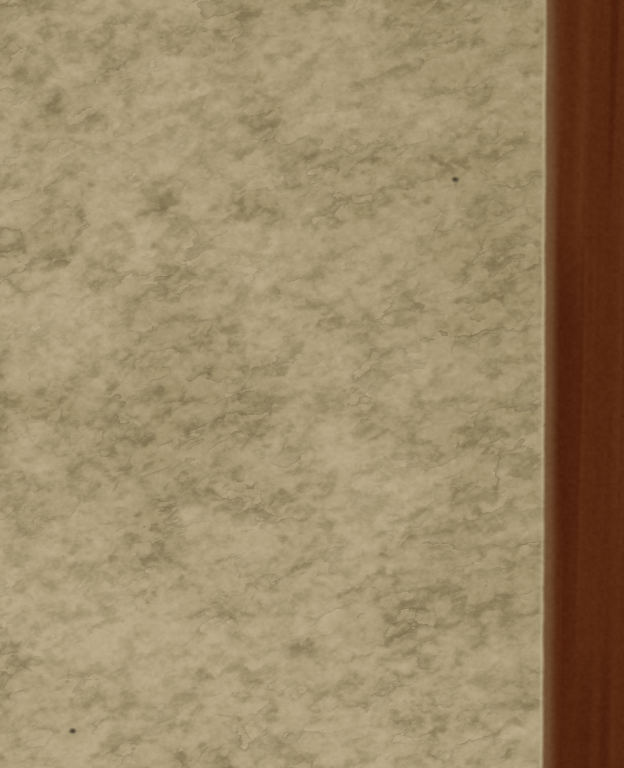
This texture is drawn by a WebGL 1 fragment shader. Its source:

```glsl
precision highp float;
// Mottled fibrous paper beside a strip of dark reddish wood.
uniform vec2 u_resolution;

const vec3 PAPER_DARK = vec3(0.45, 0.40, 0.28);
const vec3 PAPER_MID = vec3(0.645, 0.585, 0.445);
const vec3 PAPER_LIGHT = vec3(0.715, 0.655, 0.525);
const vec3 WOOD_DARK = vec3(0.27, 0.105, 0.037);
const vec3 WOOD_MID = vec3(0.35, 0.17, 0.073);
const vec3 WOOD_LIGHT = vec3(0.39, 0.205, 0.095);
const vec3 EDGE_SHADE = vec3(0.44, 0.31, 0.20);
const float EDGE_X = 0.706;       // paper border, in canvas heights
const float EDGE_LEAN = 0.005;
const float FIBRE_CELL = 0.034;
const float FIBRE_WIDTH = 0.0030;
const float FIBRE_TILT = 0.3;     // mean direction, radians
const float FIBRE_STRENGTH = 0.30;
const float CREASE_STRENGTH = 0.60;
const float SMUDGE_STRENGTH = 0.42;
const float GRAIN = 0.018;

float hash(vec2 p) {
  vec3 q = fract(vec3(p.xyx) * 0.1031);
  q += dot(q, q.yzx + 33.33);
  return fract((q.x + q.y) * q.z);
}

float noise(vec2 p) {
  vec2 i = floor(p), f = fract(p);
  f = f * f * (3.0 - 2.0 * f);
  return mix(mix(hash(i), hash(i + vec2(1, 0)), f.x),
             mix(hash(i + vec2(0, 1)), hash(i + vec2(1, 1)), f.x), f.y);
}

float fbm(vec2 p) {
  float sum = 0.0, amp = 0.5;
  for (int i = 0; i < 5; i++) {
    sum += amp * noise(p);
    p = mat2(1.6, 1.2, -1.2, 1.6) * p + 17.3;
    amp *= 0.5;
  }
  return sum;
}

// Broken contour lines, crisp on one side and fading away on the other.
float creases(vec2 p) {
  float level = fbm(p) - 0.48;
  float wisp = smoothstep(-0.035, 0.005, level) * exp(-14.0 * max(level, 0.0));
  return wisp * smoothstep(0.42, 0.78, noise(p * 0.9 + 23.0) * 0.7 + noise(p * 2.1 + 5.0) * 0.3);
}

// Short bent soft strokes, one per jittered cell.
float fibres(vec2 p, float cell, float seed) {
  vec2 q = p / cell, id = floor(q);
  float cover = 0.0;
  for (int y = -1; y <= 1; y++) {
    for (int x = -1; x <= 1; x++) {
      vec2 c = id + vec2(x, y);
      vec2 k = c + seed;
      vec2 d = q - c - vec2(hash(k), hash(k + 41.0));
      float a = FIBRE_TILT + 2.0 * (hash(k + 83.0) - 0.5);
      d = mat2(cos(a), -sin(a), sin(a), cos(a)) * d;
      float halfLen = mix(0.15, 0.5, hash(k + 127.0));
      d.y += (hash(k + 171.0) - 0.5) * 2.0 * (d.x * d.x - 0.05);
      float taper = 1.0 - smoothstep(0.0, 1.1, abs(d.x) / halfLen);
      float line = 1.0 - smoothstep(0.0, FIBRE_WIDTH, abs(d.y) * cell);
      float strength = hash(k + 211.0);
      cover = max(cover, line * taper * strength * strength);
    }
  }
  return cover;
}

// Rare small dark specks.
float specks(vec2 p) {
  vec2 q = p / 0.16, id = floor(q) + 5.0;
  vec2 centre = 0.2 + 0.6 * vec2(hash(id + 9.0), hash(id + 57.0));
  float dist = length((fract(q) - centre) * vec2(0.8, 1.0)) * 0.16;
  return step(0.86, hash(id + 3.0)) * (1.0 - smoothstep(0.0, 0.0055, dist));
}

vec3 paper(vec2 p) {
  vec2 warp = vec2(fbm(p * 45.0), fbm(p * 45.0 + 50.0)) - 0.5;
  float broad = fbm(p * 4.5 + 3.0);
  float patches = fbm(p * vec2(15.0, 19.0) + warp * 0.8 + 9.0);
  vec2 slanted = p + vec2(0.0, -0.25 * p.x);
  float wisps = fbm(slanted * vec2(42.0, 72.0) + warp * 1.5 + 31.0);
  float flakes = fbm(p * vec2(95.0, 125.0) + 63.0);
  float corner = smoothstep(0.35, 1.5, p.x + p.y);   // dimmer upper right
  float tone = (broad - 0.49) * 0.65 + (patches - 0.49) * 0.55
             + (wisps - 0.49) * 0.65 + (flakes - 0.49) * 0.5 + 0.23 - 0.24 * corner;
  vec3 col = mix(PAPER_MID, PAPER_LIGHT, clamp(tone * 2.2, -0.9, 1.1));

  // Smudges and wispy creases gather where the sheet is already darker.
  float shade = 1.0 - smoothstep(0.34, 0.62, patches * 0.6 + broad * 0.4 - 0.03 * corner);
  float smudge = smoothstep(0.50, 0.78, (1.0 - wisps) * 0.65 + (1.0 - flakes) * 0.35);
  col = mix(col, PAPER_DARK, smudge * (0.3 + 0.8 * shade) * SMUDGE_STRENGTH);
  float crease = creases(slanted * vec2(21.0, 38.0) + warp * 0.5);
  crease = max(crease, 0.75 * creases(slanted * vec2(36.0, 58.0) + 91.0));
  col = mix(col, PAPER_DARK, crease * (0.35 + 0.65 * shade) * CREASE_STRENGTH);

  float dark = fibres(p + warp * 0.016, FIBRE_CELL, 11.0);
  col = mix(col, PAPER_DARK, dark * (0.5 + shade) * FIBRE_STRENGTH);
  float pale = fibres(p - warp * 0.014, FIBRE_CELL * 0.6, 607.0);
  col = mix(col, PAPER_LIGHT * 1.03, pale * 0.40);
  return mix(col, PAPER_DARK * 0.45, specks(p) * 0.85);
}

vec3 wood(vec2 p, float across) {
  float x = p.x - 0.025 * p.y + 0.004 * noise(p * vec2(8.0, 4.0));
  float streak = noise(vec2(x * 65.0, p.y * 1.3));
  float fine = noise(vec2(x * 200.0, p.y * 5.0));
  vec3 col = mix(WOOD_MID, WOOD_LIGHT, (streak - 0.45) * 1.2 + (fine - 0.5) * 0.35);
  float vein = smoothstep(0.62, 0.9, noise(vec2(x * 90.0 + 7.0, p.y * 2.0)));
  col = mix(col, WOOD_DARK, vein * 0.55);
  return mix(EDGE_SHADE, col, smoothstep(0.003, 0.022, across));
}

void main() {
  vec2 p = gl_FragCoord.xy / u_resolution.y;
  float across = p.x - EDGE_X - EDGE_LEAN * p.y - 0.001 * (noise(vec2(3.0, p.y * 30.0)) - 0.5);

  // Pale rim along the cut border, then a soft step to the wood.
  vec3 sheet = paper(p);
  float rim = 1.0 - smoothstep(0.0, 0.004, abs(across + 0.002));
  sheet = mix(sheet, PAPER_LIGHT, rim * (0.2 + 0.6 * noise(vec2(8.0, p.y * 9.0))));
  vec3 col = mix(sheet, wood(p, across), smoothstep(-0.002, 0.004, across));

  col += GRAIN * (noise(p * 330.0) + noise(p * 190.0 + 40.0) - 1.0);
  gl_FragColor = vec4(col, 1.0);
}
```
